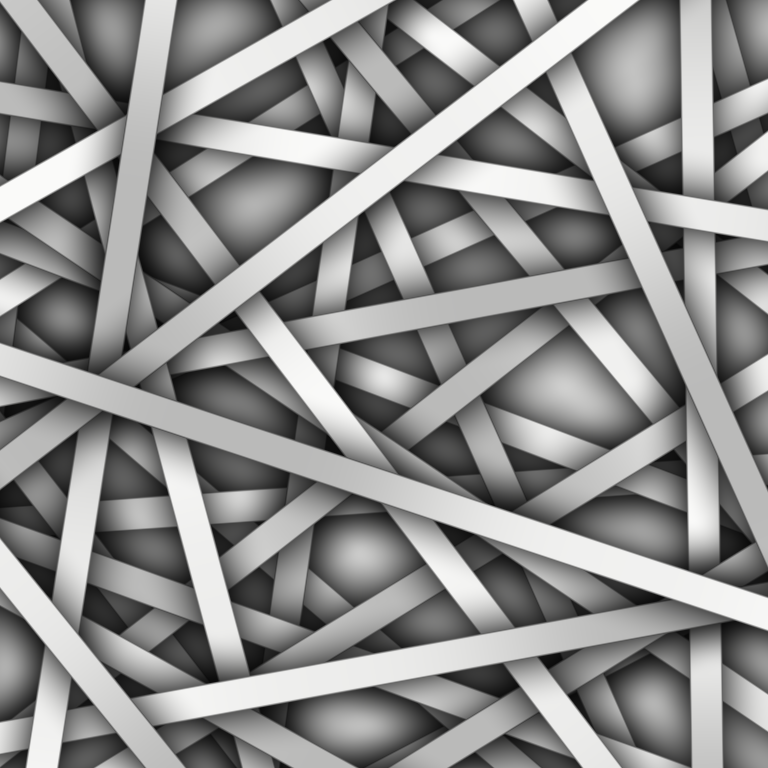
Give the GLSL for this background, as a Shadertoy shader.

```glsl
// Overlapping grey paper strips, stacked from back to front.
// Each strip is a straight band with a layered-sine sheen, dark rims
// and a soft shadow that darkens everything already painted below it.

const int FAMILIES = 8;
const int STRIPS = 32;
const float HALF_WIDTH = 0.0215;
const float RIM_WIDTH = 0.0030;
const float SHADOW_REACH = 0.066;
const float SHADOW_DEPTH = 0.56;
const float GOLDEN = 0.618034;

// Main directions in degrees, counter-clockwise from the x axis
const float DIRECTIONS[FAMILIES] = float[FAMILIES](
    28.0, -35.0, 6.0, -70.0, 84.0, 33.0, -15.0, -55.0);

float hash(float n) {
    return fract(sin(n * 127.1 + 11.7) * 4375.85);
}

// Coordinates along (x) and across (y) a line with this angle and offset
vec2 lineSpace(vec2 p, float angle, float offset) {
    vec2 dir = vec2(cos(angle), sin(angle));
    return vec2(dot(p, dir), dot(p, vec2(-dir.y, dir.x)) - offset);
}

// Slow light and dark passages along a strip
float sheen(float along, float phase) {
    float wave = 0.75 * sin(along * 4.2 + phase)
               + 0.25 * sin(along * 9.7 + phase * 2.3);
    return mix(0.73, 0.98, smoothstep(-0.9, 0.8, wave));
}

// Light left over at a distance from the edge of a strip
float shadow(float dist, float reach, float depth) {
    float fade = 1.0 - clamp(dist / reach, 0.0, 1.0);
    return 1.0 - depth * fade * fade;
}

// Paints one strip and its shadow over the shade below
float paintStrip(float below, vec2 q, float phase, float pixel) {
    float dist = abs(q.y) - HALF_WIDTH;
    float rim = mix(0.42, 1.0, smoothstep(0.0, RIM_WIDTH, -dist));
    float paper = sheen(q.x, phase) * rim;
    float shaded = below * shadow(dist, SHADOW_REACH, SHADOW_DEPTH);
    return mix(shaded, paper, smoothstep(0.7 * pixel, -0.7 * pixel, dist));
}

void mainImage(out vec4 fragColor, in vec2 fragCoord) {
    float pixel = 1.0 / min(iResolution.x, iResolution.y);
    vec2 p = (fragCoord - 0.5 * iResolution.xy) * pixel;

    // Backdrop with a faint diagonal gradient
    float shade = 0.80 + 0.06 * sin(dot(p, vec2(3.0, -4.0)));

    // Strips, back to front; each family spreads its members evenly
    for (int i = 0; i < STRIPS; i++) {
        float id = float(i);
        int family = i % FAMILIES;
        float member = float(i / FAMILIES);
        float angle = radians(DIRECTIONS[family] + 14.0 * (hash(id) - 0.5));
        float spread = fract(member * GOLDEN + hash(float(family) + 40.0));
        float offset = 1.1 * (spread - 0.5) + 0.12 * (hash(id + 70.0) - 0.5);
        vec2 q = lineSpace(p, angle, offset);
        shade = paintStrip(shade, q, 6.2832 * hash(id + 90.0), pixel);
    }

    fragColor = vec4(shade * vec3(1.0, 1.0, 0.995), 1.0);
}
```
